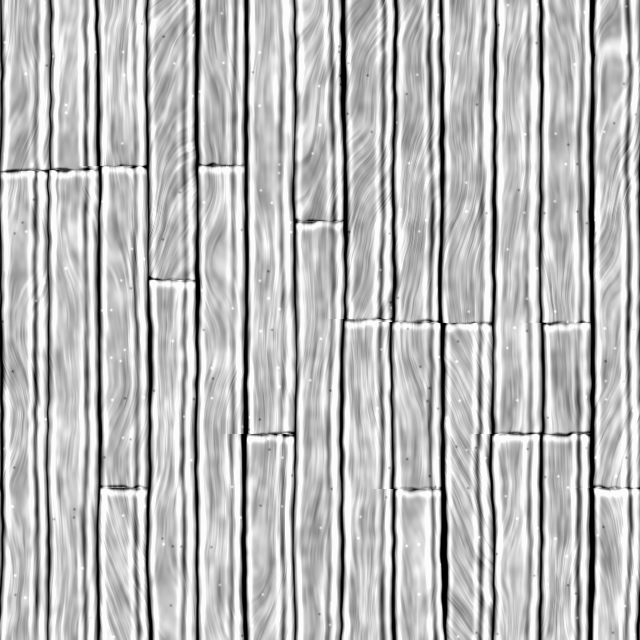
Reproduce this texture map procedurally as a Shadertoy shader.

```glsl
// Weathered grey wood planks: narrow vertical boards with grooves, dark seams and staggered butt joints.

const float BOARDS = 13.0;          // boards across the canvas
const float FACE_TONE = 0.745;      // mean grey of a board face
const float GRAIN_CONTRAST = 1.0;
const float LIP_GAIN = 0.34;        // bright rims beside seams and grooves
const float GROOVE_DEPTH = 0.50;
const float EDGE_WANDER = 0.07;     // in board widths
const float JOINT_SHIFT = 0.07;     // sideways step of an edge at a joint
const float JOINT_HALF = 0.022;     // half height of a joint line, in board widths

// Half width of the seam left of each board, in board widths
const float SEAM[13] = float[13](0.020, 0.016, 0.026, 0.027, 0.030, 0.047, 0.022,
                                 0.037, 0.036, 0.048, 0.022, 0.026, 0.052);

// Heights of the butt joints of each board; -1 means none
const vec2 JOINTS[13] = vec2[13](
    vec2(0.733, -1.0), vec2(0.735, -1.0), vec2(0.740, 0.238), vec2(0.563, -1.0),
    vec2(0.742, -1.0), vec2(0.322, -1.0), vec2(0.655, -1.0), vec2(0.501, -1.0),
    vec2(0.236, 0.497), vec2(0.495, -1.0), vec2(0.322, -1.0), vec2(0.496, 0.322),
    vec2(0.238, -1.0));

float hash(vec2 p) {
    vec3 q = fract(vec3(p.xyx) * 0.1031);
    q += dot(q, q.yzx + 33.33);
    return fract((q.x + q.y) * q.z);
}

float noise(vec2 p) {
    vec2 i = floor(p), f = fract(p);
    f = f * f * (3.0 - 2.0 * f);
    return mix(mix(hash(i), hash(i + vec2(1, 0)), f.x),
               mix(hash(i + vec2(0, 1)), hash(i + vec2(1, 1)), f.x), f.y);
}

float snoise(vec2 p) { return noise(p) * 2.0 - 1.0; }

float bump(float x, float width) { return exp(-x * x / (width * width)); }

int wrapBoard(float board) { return int(mod(board, BOARDS)); }

// Identifier of the plank piece at height y within a board
float pieceId(float board, float y) {
    vec2 above = step(JOINTS[wrapBoard(board)], vec2(y));
    return mod(board, BOARDS) + BOARDS * (above.x + 2.0 * above.y);
}

// Position of the left edge of a board, wandering with height
float edgeAt(float board, float y) {
    float k = mod(board, BOARDS);
    float wander = snoise(vec2(k * 7.3, y * 7.0)) + 0.35 * snoise(vec2(k * 3.1 + 50.0, y * 45.0));
    float shift = hash(vec2(pieceId(board, y), 4.0)) - 0.5;
    return board + EDGE_WANDER * 0.6 * wander + JOINT_SHIFT * shift;
}

float seamWidth(float board, float y) {
    float k = mod(board, BOARDS);
    float wear = 0.35 + 0.9 * noise(vec2(k * 5.7 + 20.0, y * 9.0)) + 0.25 * noise(vec2(k * 9.0, y * 50.0));
    return SEAM[wrapBoard(board)] * wear * mix(0.75, 1.2, hash(vec2(pieceId(board, y), 9.0)));
}

// Streaks and blotches of one piece; q is in board widths
float grain(vec2 q, float id) {
    float lean = hash(vec2(id, 2.0)) * 2.0 - 1.0;
    vec2 g = q + vec2(id * 31.7, id * 11.3);
    g.x += 0.5 * lean * lean * lean * q.y + 0.28 * snoise(g * vec2(1.6, 0.6));
    float blotch = snoise(g * vec2(5.0, 1.7));
    float streak = snoise(g * vec2(13.0, 1.1));
    float fibre = snoise(g * vec2(32.0, 2.4));
    float mottle = snoise(q * vec2(9.0, 5.0) + id * 17.0);
    return 0.10 * blotch + 0.12 * streak + 0.08 * fibre + 0.06 * mottle;
}

// Sparse pale and dark specks
float flecks(vec2 q) {
    vec2 cell = floor(q * 5.0);
    vec2 centre = 0.25 + 0.5 * vec2(hash(cell + 3.0), hash(cell + 71.0));
    float chance = hash(cell + 131.0);
    float spot = bump(length(fract(q * 5.0) - centre), 0.13);
    return spot * (step(0.96, chance) - step(chance, 0.025));
}

void mainImage(out vec4 fragColor, in vec2 fragCoord) {
    vec2 uv = fragCoord / iResolution.xy;
    vec2 s = uv * BOARDS;
    float aa = BOARDS / min(iResolution.x, iResolution.y);
    float y = uv.y;

    // Find the board between its wandering edges
    float board = floor(s.x);
    if (s.x < edgeAt(board, y)) board -= 1.0;
    else if (s.x > edgeAt(board + 1.0, y)) board += 1.0;
    float fromLeft = s.x - edgeAt(board, y);
    float fromRight = edgeAt(board + 1.0, y) - s.x;
    float id = pieceId(board, y);

    // Face grain
    float tone = FACE_TONE + 0.06 * (hash(vec2(id, 6.0)) - 0.5);
    tone += GRAIN_CONTRAST * grain(vec2(fromLeft, s.y), id) + 0.28 * flecks(s);

    // Groove near the right side, with a pale rim on each side
    float groove = fromRight - 0.25 + 0.06 * (hash(vec2(id, 8.0)) - 0.5) + 0.035 * snoise(vec2(id * 3.7, y * 9.0));
    float strength = mix(0.35, 1.0, hash(vec2(id, 12.0))) * (0.55 + 0.7 * noise(vec2(id * 5.1, y * 14.0)));
    tone -= GROOVE_DEPTH * strength * bump(groove, 0.042);
    tone += LIP_GAIN * (strength * bump(groove - 0.11, 0.05) + bump(groove + 0.115, 0.058));

    // Seams: pale lip, soft shadow, black gap
    float lipWear = 0.5 + 0.8 * noise(vec2(id * 2.3, y * 12.0));
    tone += LIP_GAIN * lipWear * bump(fromLeft - 0.115, 0.055);
    float gap = min(fromLeft - seamWidth(board, y), fromRight - seamWidth(board + 1.0, y));
    tone -= 0.30 * bump(max(gap, 0.0), 0.045);

    // Butt joints: broken dark line with a pale smear below
    for (int i = 0; i < 2; i++) {
        float above = (y - JOINTS[wrapBoard(board)][i]) * BOARDS + 0.035 * snoise(vec2(s.x * 6.0, id));
        float broken = 0.15 + 0.6 * noise(vec2(s.x * 7.0, float(i) * 9.0));
        tone -= broken * bump(above, JOINT_HALF + 0.5 * aa);
        tone += 0.28 * bump(above + 0.10, 0.07);
    }

    tone = clamp(tone, 0.0, 0.99);
    tone *= smoothstep(-aa, max(aa, 0.02), gap);
    fragColor = vec4(vec3(tone), 1.0);
}
```
